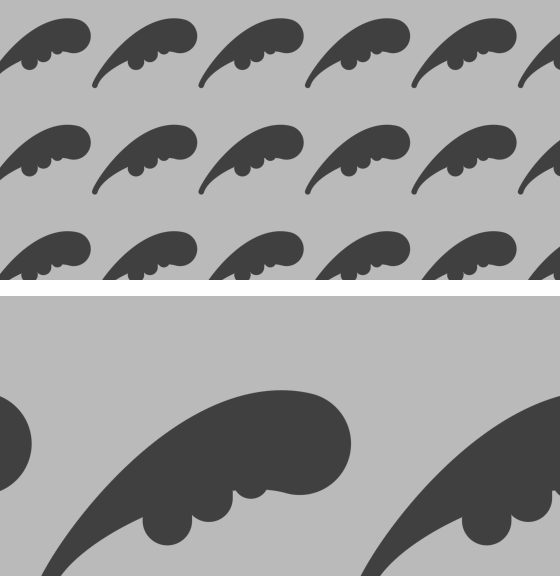
Top: the whole. Bottom: its middle third, enlarged.
A Shadertoy shader for this pattern:

```glsl
// Rows of dark curled plumes on flat grey, repeated on a square grid.
// Each plume is a tapering stroke swept along a cubic curve, with three
// rounded lobes hanging below it; all lengths are 1/384 of the canvas height.

const float CANVAS_HEIGHT = 384.0;
const float PERIOD = 146.0;
const vec2 FIRST_TAIL = vec2(130.0, 121.0);
const vec2 CELL_MARGIN = vec2(4.75, 27.0);
const vec3 GROUND = vec3(0.73);
const vec3 INK = vec3(0.25);

vec2 cubicPoint(vec2 a, vec2 b, vec2 c, vec2 d, float t) {
    float s = 1.0 - t;
    return s * s * s * a + 3.0 * s * s * t * b + 3.0 * s * t * t * c + t * t * t * d;
}

// Stroke that swells from a thin tail to a round head
float taperedStroke(vec2 p, vec2 tail, vec2 tailPull, vec2 headPull, vec2 head,
                    float tailRadius, float headRadius) {
    const int STEPS = 96;
    float dist = 1e5;
    for (int i = 0; i <= STEPS; i++) {
        float t = float(i) / float(STEPS);
        float radius = mix(tailRadius, headRadius, smoothstep(0.06, 1.02, t));
        vec2 centre = cubicPoint(tail, tailPull, headPull, head, t);
        dist = min(dist, length(p - centre) - radius);
    }
    return dist;
}

// Upright capsule: round at the bottom, its top hidden in the body
float lobe(vec2 p, vec2 centre, float radius, float rise) {
    vec2 q = p - centre;
    q.y -= clamp(q.y, 0.0, rise);
    return length(q) - radius;
}

float plume(vec2 p) {
    float dist = taperedStroke(p, vec2(0.0), vec2(8.0, 26.0), vec2(75.0, 78.5),
                               vec2(117.0, 67.5), 3.8, 23.5);
    dist = min(dist, lobe(p, vec2(56.5, 32.3), 11.3, 8.0));
    dist = min(dist, lobe(p, vec2(75.5, 42.6), 10.9, 8.0));
    return min(dist, lobe(p, vec2(94.7, 50.5), 8.2, 8.0));
}

// Wraps the plane into one cell with the tail tip at the origin
vec2 repeatCell(vec2 p, vec2 tail, vec2 margin, float period) {
    return mod(p - tail + margin, period) - margin;
}

void mainImage(out vec4 fragColor, in vec2 fragCoord) {
    float unitsPerPixel = CANVAS_HEIGHT / iResolution.y;
    vec2 p = fragCoord * unitsPerPixel;
    vec2 cell = repeatCell(p, FIRST_TAIL, CELL_MARGIN, PERIOD);

    // Smooth edge about one and a half pixels wide
    float edge = 0.75 * unitsPerPixel;
    float coverage = 1.0 - smoothstep(-edge, edge, plume(cell));
    fragColor = vec4(mix(GROUND, INK, coverage), 1.0);
}
```
